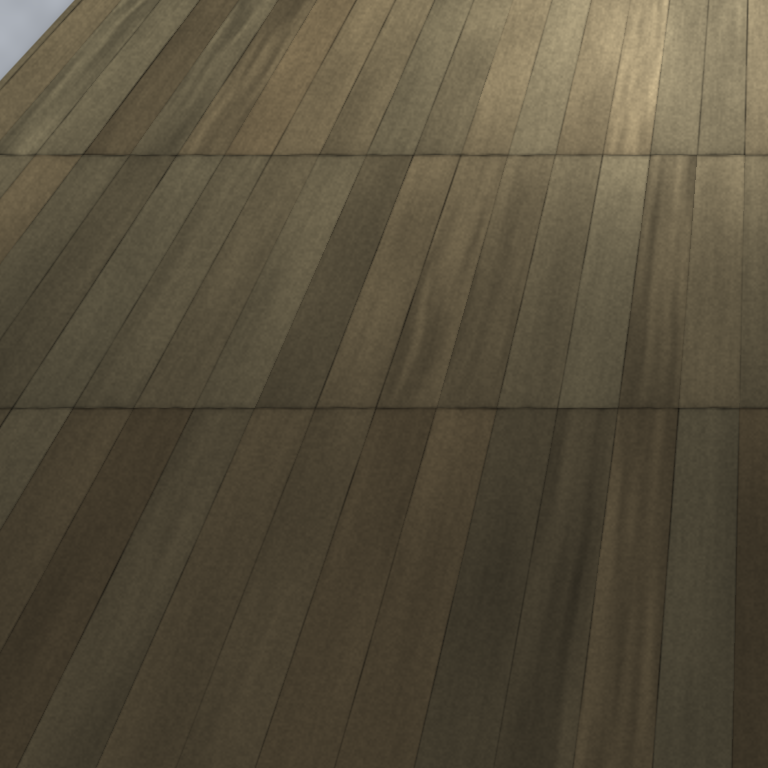
A WebGL 2 fragment shader for this texture:

```glsl
#version 300 es
precision highp float;

#define VANISH vec2(0.994, 1.971)
#define BOARD_WIDTH 0.0525
#define BOARD_SHIFT 0.0208
#define ROW_LENGTH 0.1869
#define ROW_SHIFT 0.6655
#define WALL_SLOPE -0.9235
#define GAP_HALF 0.0008
#define SEAM_HALF 0.0014
#define WARM_WOOD vec3(1.02, 0.89, 0.66)
#define COOL_WOOD vec3(0.97, 0.90, 0.70)
#define WALL_COLOR vec3(0.66, 0.68, 0.71)
#define GLOW_CENTER vec2(0.90, 0.98)

uniform vec2 u_resolution;
out vec4 fragColor;

float hash(vec2 p) {
  vec3 q = fract(p.xyx * vec3(0.1031, 0.1030, 0.0973));
  q += dot(q, q.yzx + 33.33);
  return fract((q.x + q.y) * q.z);
}

float noise(vec2 p) {
  vec2 cell = floor(p), f = fract(p);
  f = f * f * (3.0 - 2.0 * f);
  float low = mix(hash(cell), hash(cell + vec2(1, 0)), f.x);
  float high = mix(hash(cell + vec2(0, 1)), hash(cell + vec2(1, 1)), f.x);
  return mix(low, high, f.y);
}

// Soft bell around a center, with a radius per axis
float bell(vec2 p, vec2 center, vec2 radius) {
  vec2 q = (p - center) / radius;
  return exp(-dot(q, q));
}

// Coverage of a soft line at a given distance
float lineMask(float dist, float halfWidth, float pixel) {
  float blur = max(pixel, 0.0019);
  return 1.0 - smoothstep(halfWidth - blur, halfWidth + blur, dist);
}

// Brightness of one board: tone, worn patches, fine grain, bold figure
float woodTone(vec2 id, vec2 local) {
  vec2 seed = 61.0 * vec2(hash(id + 3.7), hash(id + 8.1));
  float tone = 0.90 + 0.20 * hash(id + 21.3);
  float wear = noise(local * vec2(1.5, 3.0) + seed) - 0.5;
  float bend = noise(local * vec2(1.0, 4.0) + seed.yx);
  float fine = noise(local * vec2(18.0, 10.0) + seed) - 0.5;
  float figure = noise(vec2(local.x * 7.0 + bend * 1.3, local.y * 3.0) + seed.yx) - 0.5;
  float bold = mix(0.06, 0.32, smoothstep(0.74, 0.92, hash(id + 14.9)));
  return tone * (1.0 + 0.16 * wear + 0.05 * fine + bold * figure);
}

// Dim in front, brighter far away, with a warm reflection at the right
float floorLight(vec2 p) {
  float light = 0.262 + 0.14 * smoothstep(0.2, 1.0, p.y);
  light += 0.27 * bell(p, GLOW_CENTER, vec2(0.34, 0.24));
  return light + 0.08 * bell(p, vec2(0.83, 0.88), vec2(0.05, 0.09));
}

void main() {
  vec2 p = gl_FragCoord.xy / u_resolution;
  float pixel = 1.0 / min(u_resolution.x, u_resolution.y);

  // Perspective floor coordinates
  float depth = VANISH.y - p.y;
  float slope = (p.x - VANISH.x) / depth;
  vec2 plank = vec2((slope + BOARD_SHIFT) / BOARD_WIDTH,
                    (1.0 / depth - ROW_SHIFT) / ROW_LENGTH);
  vec2 id = floor(plank);
  vec2 local = fract(plank);

  // Wood, each board with its own hue
  vec3 hue = mix(COOL_WOOD, WARM_WOOD, hash(id + 5.3));
  hue = mix(hue, vec3(1.0, 0.92, 0.74), 0.7 * bell(p, GLOW_CENTER, vec2(0.28)));
  vec3 color = hue * floorLight(p) * woodTone(id, local);

  // Speckle of the worn surface
  float speckle = noise(p * 350.0) + noise(p * vec2(190.0, 230.0) + 40.0) - 1.0;
  color *= 1.0 + 0.08 * speckle;

  // Gaps between boards, faint and uneven in strength
  vec2 edge = 0.5 - abs(local - 0.5);
  float across = edge.x * BOARD_WIDTH * depth / sqrt(1.0 + slope * slope);
  float gapFade = 0.14 + 0.26 * hash(vec2(floor(plank.x + 0.5), id.y));
  gapFade *= 0.5 + noise(vec2(floor(plank.x + 0.5) * 7.0, plank.y * 9.0));
  color *= 1.0 - gapFade * lineMask(across, GAP_HALF, pixel);

  // Seams across the rows, with a faint dirt shadow
  float along = edge.y * ROW_LENGTH * depth * depth;
  float dirt = 0.5 + noise(vec2(p.x * 70.0, id.y));
  float wobble = 0.0012 * (noise(vec2(p.x * 60.0, 5.0)) - 0.5);
  color *= 1.0 - 0.24 * dirt * lineMask(along + wobble, SEAM_HALF, pixel);
  color *= 1.0 - 0.12 * dirt * exp(-along / 0.005);

  // Pale wall beyond the floor corner
  float wallDist = (WALL_SLOPE - slope) * depth / sqrt(1.0 + slope * slope);
  vec3 wall = WALL_COLOR * (0.97 + 0.06 * noise(p * 40.0));
  wall *= 1.0 - 0.08 * exp(-max(wallDist, 0.0) / 0.008);
  color = mix(color, wall, smoothstep(-pixel, pixel, wallDist));

  fragColor = vec4(color, 1.0);
}
```
